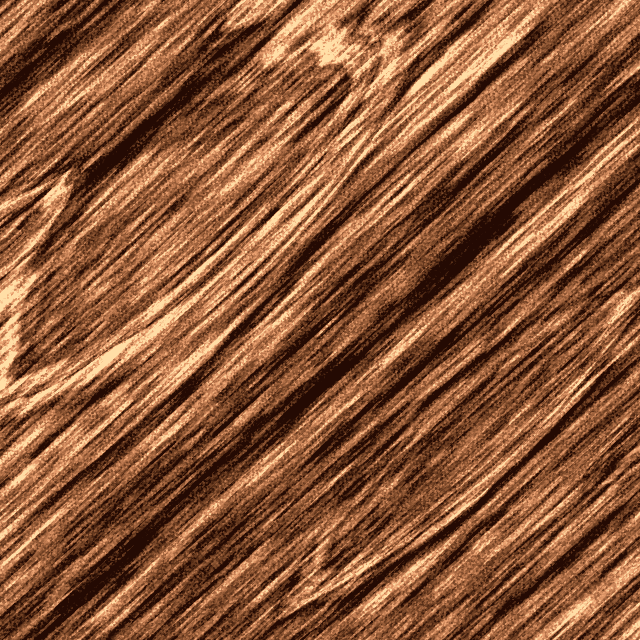
A Shadertoy shader for this texture:

```glsl
const float GRAIN_ANGLE = 0.74;

const vec3 WOOD[6] = vec3[6](
    vec3(0.14, 0.04, 0.01), vec3(0.34, 0.18, 0.09), vec3(0.52, 0.31, 0.18),
    vec3(0.71, 0.45, 0.29), vec3(0.92, 0.63, 0.44), vec3(1.00, 0.87, 0.65));

vec3 hash3(vec2 cell) {
    vec3 k = vec3(dot(cell, vec2(127.1, 311.7)),
                  dot(cell, vec2(269.5, 183.3)),
                  dot(cell, vec2(419.2, 371.9)));
    return fract(sin(k) * 43758.5);
}

// Cellular noise: random cell values blended by distance, from -1 to 1
float cellNoise(vec2 p) {
    vec2 base = floor(p);
    float total = 0.0, weights = 0.0;
    for (int y = -1; y <= 1; y++) {
        for (int x = -1; x <= 1; x++) {
            vec2 cell = base + vec2(x, y);
            vec3 h = hash3(cell);
            vec2 d = cell + 0.15 + 0.7 * h.xy - p;
            float w = exp(-8.0 * dot(d, d));
            total += w * (2.0 * h.z - 1.0);
            weights += w;
        }
    }
    return total / weights;
}

// Rotates canvas coordinates to (along grain, across grain)
vec2 toGrain(vec2 p, float angle) {
    float c = cos(angle), s = sin(angle);
    return vec2(c * p.x + s * p.y, c * p.y - s * p.x);
}

// Lens-shaped distance around a knot: 0 near the heart, 1 on its outline
float lens(vec2 g, vec2 center, vec2 size) {
    vec2 q = (g - toGrain(center, GRAIN_ANGLE)) / size;
    return sqrt(q.y * q.y + 0.02) - 0.1 + q.x * q.x;
}

// Rounded cone that lifts the growth field inside a lens
float cone(float radius, float height) {
    float d = 1.0 - radius;
    return 0.5 * height * (d + sqrt(d * d + 0.01));
}

// Light rim with a dark outline
float rimTone(float radius) {
    float light = (radius - 0.80) / 0.13;
    float dark = (radius - 1.06) / 0.07;
    return 0.9 * exp(-light * light) - 1.2 * exp(-dark * dark);
}

// Slow bends of the grain from layered sines
float bend(vec2 g) {
    float sum = 0.0, amp = 0.016;
    vec2 freq = vec2(2.6, 5.0);
    for (int i = 0; i < 4; i++) {
        sum += amp * sin(dot(g, freq) + 1.7 * float(i));
        freq = vec2(freq.x * 1.6, -freq.y * 1.7);
        amp *= 0.5;
    }
    return sum;
}

// Jagged shift along the grain, visible where rings turn
vec2 jagged(vec2 g) {
    float shift = 0.035 * cellNoise(g * vec2(2.0, 26.0));
    shift += 0.014 * cellNoise(g * vec2(4.0, 75.0) + 31.0);
    return g + vec2(shift, 0.0);
}

// Broad bands, fine rings and dark creases along the growth field
float ringTone(float field, float along) {
    float tone = 1.15 * cellNoise(vec2(field * 20.0, along * 0.3));
    tone += 1.15 * cellNoise(vec2(field * 52.0 + 17.0, along * 0.5));
    tone += 0.80 * cellNoise(vec2(field * 115.0 + 53.0, along * 0.9));
    float crease = cellNoise(vec2(field * 30.0 + 91.0, along * 0.4));
    return tone - 1.2 * smoothstep(0.45, 0.85, crease);
}

// Thin straight fibres with a fine speckle
float fibreTone(vec2 g) {
    float tone = 1.45 * cellNoise(g * vec2(7.0, 150.0));
    tone += 1.30 * cellNoise(g * vec2(22.0, 260.0) + 47.0);
    return tone + 1.00 * cellNoise(g * vec2(340.0, 400.0) + 83.0);
}

// Piecewise gradient through the wood colours, level from 0 to 5
vec3 woodColor(float level) {
    vec3 color = WOOD[0];
    for (int i = 1; i < 6; i++) {
        color = mix(color, WOOD[i], clamp(level - float(i - 1), 0.0, 1.0));
    }
    return color;
}

void mainImage(out vec4 fragColor, in vec2 fragCoord) {
    vec2 g = toGrain(fragCoord / iResolution.y, GRAIN_ANGLE);
    vec2 w = jagged(g);

    // Two long knots and three small dark whorls bend the rings
    float large = lens(w, vec2(0.30, 0.66), vec2(0.46, 0.135));
    float slim = lens(w, vec2(0.72, 0.30), vec2(0.39, 0.075));
    float field = g.y + bend(g) + cone(large, 0.29) + cone(slim, 0.17);
    field += cone(lens(w, vec2(0.00, 0.64), vec2(0.17, 0.06)), -0.15);
    field += cone(lens(w, vec2(0.41, 1.01), vec2(0.15, 0.04)), -0.10);
    field += cone(lens(w, vec2(1.02, 0.33), vec2(0.15, 0.04)), -0.10);

    float heart = smoothstep(0.1, 0.8, min(large, slim));
    float tone = ringTone(field, g.x) * mix(0.6, 1.0, heart);
    tone += rimTone(large) + rimTone(slim) + fibreTone(g);
    fragColor = vec4(woodColor(2.5 + tone), 1.0);
}
```
